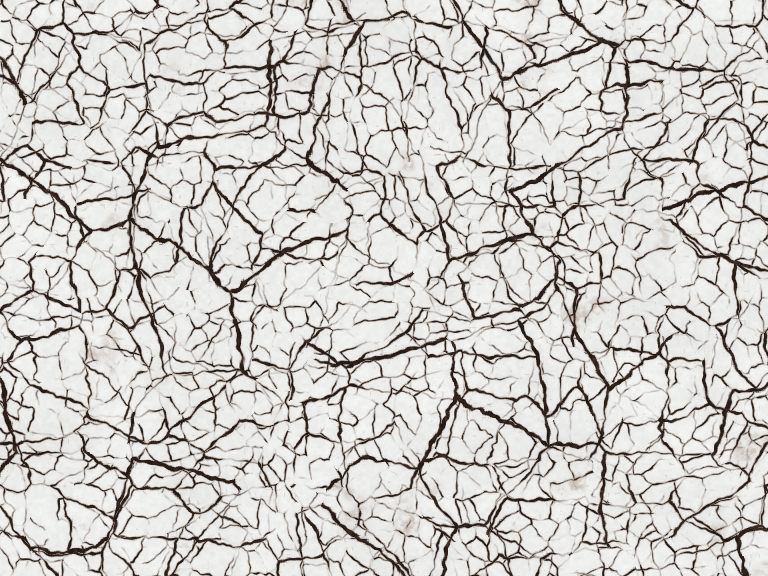
Reproduce this texture procedurally as a Shadertoy shader.

```glsl
// Pale dried mud split by a network of thin, ragged brown cracks.
// Three sizes of cellular edges are bent by layered sines, then each edge
// is thinned or broken by noise and stroked over a faintly mottled crust.

#define BIG_CELLS 5.6
#define MID_CELLS 12.0
#define FINE_CELLS 27.0
#define BIG_WIDTH 0.0034
#define MID_WIDTH 0.0025
#define FINE_WIDTH 0.0016
#define WARP 0.014
#define SOFTNESS 0.0008
#define CRUST vec3(0.930, 0.936, 0.928)
#define DUST vec3(0.74, 0.69, 0.65)
#define CRACK_RIM vec3(0.44, 0.38, 0.33)
#define CRACK_DEEP vec3(0.14, 0.10, 0.08)

float hash1(vec2 p) {
    vec3 q = fract(p.xyx * 0.1031);
    q += dot(q, q.yzx + 33.33);
    return fract((q.x + q.y) * q.z);
}

vec2 hash2(vec2 p) {
    return vec2(hash1(p), hash1(p + vec2(71.3, 19.7)));
}

float noise(vec2 p) {
    vec2 i = floor(p), f = fract(p);
    f = f * f * (3.0 - 2.0 * f);
    return mix(mix(hash1(i), hash1(i + vec2(1, 0)), f.x),
               mix(hash1(i + vec2(0, 1)), hash1(i + vec2(1, 1)), f.x), f.y);
}

float layeredNoise(vec2 p) {
    return 0.55 * noise(p) + 0.3 * noise(p * 2.1 + 7.0) + 0.15 * noise(p * 4.3 + 19.0);
}

// Bends straight cell edges into wandering, jagged ones
vec2 warp(vec2 p) {
    float freq = 11.0, amp = WARP;
    mat2 turn = mat2(0.8, 0.6, -0.6, 0.8);
    vec2 q = p;
    for (int i = 0; i < 6; i++) {
        q = turn * q;
        p += amp * sin(freq * q.yx + 1.4 * sin(freq * 0.37 * q + float(i)));
        freq *= 2.1;
        amp *= 0.52;
    }
    return p;
}

// Coverage of a line; hairlines fade instead of growing to a full pixel
float stroke(float dist, float halfWidth, float blur) {
    float w = max(halfWidth, 0.5 * blur);
    return clamp((w - dist) / blur + 0.5, 0.0, 1.0) * halfWidth / w;
}

// Cell borders: x = crack coverage, y = soft shade beside the crack.
// The bend matrix turns warped distances back into canvas distances.
vec2 cracks(vec2 p, mat2 bend, float cells, float halfWidth, float gaps, float blur) {
    vec2 g = p * cells + cells * 3.7, base = floor(g), f = g - base;
    vec2 nearCell = vec2(0), toNear = vec2(0);
    float best = 8.0;
    for (int y = -1; y <= 1; y++)
    for (int x = -1; x <= 1; x++) {
        vec2 o = vec2(x, y), r = o + 0.9 * hash2(base + o) - f;
        if (dot(r, r) < best) { best = dot(r, r); toNear = r; nearCell = o; }
    }
    float taper = layeredNoise(g * 1.7 + 31.0);
    float ragged = 0.45 + 1.1 * noise(p * 95.0 + cells);
    vec2 result = vec2(0);
    for (int y = -2; y <= 2; y++)
    for (int x = -2; x <= 2; x++) {
        vec2 o = nearCell + vec2(x, y), r = o + 0.9 * hash2(base + o) - f;
        vec2 across = r - toNear;
        if (dot(across, across) < 0.0001) continue;
        vec2 normal = normalize(across);
        float dist = max(0.0, dot(0.5 * (r + toNear), normal)) / cells;
        dist /= max(length(normal * bend), 0.4);
        float edge = hash1(2.0 * base + nearCell + o + 5.0);
        float open = smoothstep(gaps, gaps + 0.42, mix(edge, taper, 0.6));
        float w = halfWidth * open * ragged;
        result = max(result, vec2(stroke(dist, w, blur), open * exp(-dist / (halfWidth + 0.001))));
    }
    return result;
}

void mainImage(out vec4 fragColor, in vec2 fragCoord) {
    vec2 p = fragCoord / iResolution.y;
    float blur = 1.0 / iResolution.y + SOFTNESS;
    vec2 q = warp(p);
    mat2 bend = mat2(dFdx(q), dFdy(q)) * iResolution.y;

    // Crust: cloudy tone, fine grain and a few dusty stains
    float cloud = layeredNoise(p * 9.0 + 3.0);
    float grain = layeredNoise(p * 130.0);
    vec3 color = CRUST + 0.05 * (cloud - 0.5) + 0.06 * (grain - 0.5);
    float stain = smoothstep(0.70, 0.86, layeredNoise(p * 13.0 + 47.0));
    color = mix(color, DUST, stain * smoothstep(0.25, 0.75, grain) * 0.7);
    float speck = smoothstep(0.90, 0.98, noise(p * 160.0 + 11.0));
    color = mix(color, DUST, 0.35 * speck);

    // Cracks: three generations, with brown soil showing in the shallow parts
    vec2 big = cracks(q, bend, BIG_CELLS, BIG_WIDTH, 0.27, blur);
    vec2 mid = cracks(q, bend, MID_CELLS, MID_WIDTH, 0.25, blur);
    vec2 fine = cracks(q + 0.3, bend, FINE_CELLS, FINE_WIDTH, 0.29, blur);
    float shade = max(big.y, max(mid.y, 0.7 * fine.y));
    float cover = max(big.x, max(mid.x, fine.x));
    color = mix(color, DUST, 0.4 * shade);
    float depth = smoothstep(0.2, 1.15, cover - 0.7 * (grain - 0.5));
    color = mix(color, mix(CRACK_RIM, CRACK_DEEP, depth), cover);

    fragColor = vec4(clamp(color, 0.0, 1.0), 1.0);
}
```
